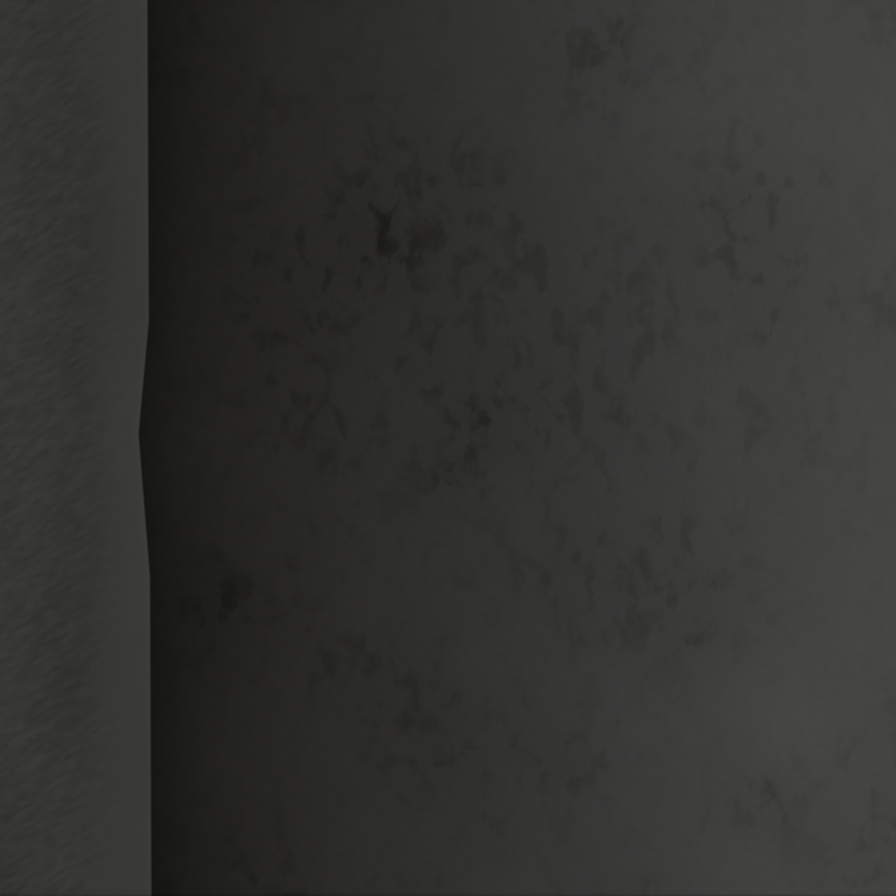
A three.js fragment shader for this texture:

```glsl
// A dim mottled wall beside a pale fabric strip with a notched vertical edge.
// The wall is a left-to-right light ramp darkened by clustered noise flecks;
// the strip carries a slanted weave grain and casts a shadow on the wall.
#define EDGE_SOFT 0.0016
#define NOTCH_Y 0.516
#define NOTCH_DEPTH 0.012
#define FLECK_SCALE 62.0
#define FLECK_DARK 0.048
#define CLOUD_DARK 0.028
#define GRAIN_AMOUNT 0.026
#define SHADOW_TINT vec3(1.02, 1.0, 0.90)
#define LIGHT_TINT vec3(1.0, 1.0, 0.985)

varying vec2 vUv;

float hash(vec2 p) {
  vec3 q = fract(p.xyx * 0.1031);
  q += dot(q, q.yzx + 33.33);
  return fract((q.x + q.y) * q.z);
}

float noise(vec2 p) {
  vec2 i = floor(p), f = fract(p);
  f = f * f * (3.0 - 2.0 * f);
  return mix(mix(hash(i), hash(i + vec2(1.0, 0.0)), f.x),
             mix(hash(i + vec2(0.0, 1.0)), hash(i + vec2(1.0, 1.0)), f.x), f.y);
}

float fbm(vec2 p) {
  float sum = 0.0, amp = 0.5;
  for (int i = 0; i < 5; i++) {
    sum += amp * noise(p);
    p = mat2(1.6, 1.2, -1.2, 1.6) * p + 17.3;
    amp *= 0.5;
  }
  return sum;
}

// Soft round region centred at c
float blob(vec2 p, vec2 c, float radius) {
  vec2 d = (p - c) / radius;
  return exp(-dot(d, d));
}

// Horizontal position of the strip edge, with its shallow notch
float edgeAt(float y) {
  float d = y - NOTCH_Y;
  float notch = max(0.0, 1.0 - abs(d) / (d > 0.0 ? 0.126 : 0.16));
  return mix(0.169, 0.1645, y) - NOTCH_DEPTH * notch;
}

// Regions where the wall is most stained
float stains(vec2 p) {
  vec2 q = p + 0.06 * (vec2(fbm(p * 9.0), fbm(p * 9.0 + 40.0)) - 0.5);
  float s = blob(q, vec2(0.42, 0.75), 0.06) + 0.8 * blob(q, vec2(0.67, 0.95), 0.06);
  s += 0.6 * blob(q, vec2(0.35, 0.54), 0.09) + 0.6 * blob(q, vec2(0.55, 0.53), 0.07);
  s += 0.7 * blob(q, vec2(0.25, 0.31), 0.06) + 0.7 * blob(q, vec2(0.64, 0.16), 0.05);
  s += 0.8 * blob(q, vec2(0.87, 0.11), 0.05) + 0.7 * blob(q, vec2(0.84, 0.76), 0.09);
  s += 0.5 * blob(q, vec2(0.86, 0.53), 0.08) + 0.5 * blob(q, vec2(0.76, 0.33), 0.08);
  return min(s, 1.0);
}

vec3 wall(vec2 p, float fromEdge) {
  // Light ramp, with the contact shadow at the strip
  float light = mix(0.140, 0.259, smoothstep(0.15, 1.12, p.x));
  light += 0.014 * smoothstep(0.0, 0.25, fromEdge);
  light -= 0.056 * exp(-max(fromEdge, 0.0) / 0.065);
  light += 0.012 * blob(p, vec2(0.80, 0.92), 0.12);
  light += 0.012 * blob(p, vec2(0.90, 0.21), 0.09);

  // Broad clouds and small, slightly upright flecks
  float stain = stains(p);
  float cloud = fbm(p * 6.0 + 8.0);
  vec2 warp = 0.012 * vec2(noise(p * 40.0), noise(p * 40.0 + 9.0));
  float fleck = fbm((p + warp) * vec2(1.0, 0.72) * FLECK_SCALE);
  fleck = smoothstep(0.46, 0.76, fleck);
  float strength = 0.12 + 0.75 * stain + 0.35 * smoothstep(0.42, 0.68, cloud);
  float depth = smoothstep(0.04, 0.19, light);
  light -= depth * (FLECK_DARK * fleck * strength + 0.013 * stain);
  light -= depth * CLOUD_DARK * (cloud - 0.48);
  light += 0.006 * (noise(p * 190.0) - 0.5);
  return light * mix(SHADOW_TINT, LIGHT_TINT, smoothstep(0.13, 0.22, light));
}

vec3 strip(vec2 p, float fromEdge) {
  // Weave runs along a slant; soft vertical folds vary the light
  vec2 slant = mat2(0.85, -0.53, 0.53, 0.85) * p;
  float grain = noise(slant * vec2(75.0, 230.0)) - 0.5;
  grain += 0.5 * (noise(slant * vec2(150.0, 330.0) + 5.0) - 0.5);
  float fade = mix(1.0, 0.12, smoothstep(0.07, 0.15, p.x));
  float light = 0.207 + 0.03 * (fbm(p * vec2(14.0, 4.0)) - 0.48);
  light += 0.012 * smoothstep(0.09, 0.155, p.x);
  light -= 0.012 * blob(p * vec2(1.0, 0.2), vec2(0.085, 0.10), 0.04);
  light += GRAIN_AMOUNT * fade * grain;
  light += 0.018 * exp(fromEdge / 0.004);
  return light * vec3(1.0, 1.0, 0.98);
}

void main() {
  float fromEdge = vUv.x - edgeAt(vUv.y);
  float onWall = smoothstep(-EDGE_SOFT, EDGE_SOFT, fromEdge);
  vec3 color = mix(strip(vUv, min(fromEdge, 0.0)), wall(vUv, fromEdge), onWall);
  // Thin dim line along the bottom
  color *= mix(0.85, 1.0, smoothstep(0.0, 0.004, vUv.y));
  gl_FragColor = vec4(color, 1.0);
}
```
